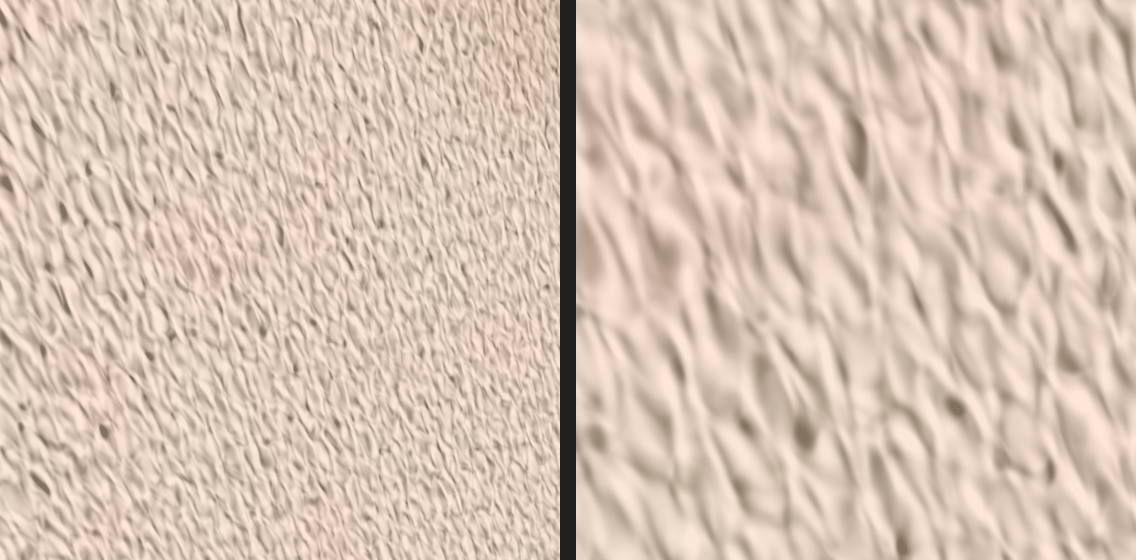
Left, the full canvas; right, a detail of the centre.
This texture is drawn by a three.js fragment shader. Its source:

```glsl
// Rough cream stucco seen at a slant: stretched gradient noise forms grooves
// that lean left and shrink towards the right. Tone comes from height plus a
// raking-light slope, with sparse dark pits and a faint colour mottle on top.

varying vec2 vUv;

const vec3 SHADOW = vec3(0.61, 0.54, 0.47);
const vec3 LIGHT = vec3(0.95, 0.87, 0.81);
const vec3 PINK_TINT = vec3(0.006, -0.005, -0.001);
const vec3 CORNER_TINT = vec3(-0.04, -0.05, -0.07);

const float GRAIN_LEFT = 48.0;     // grains per canvas width at the left edge
const float GRAIN_RIGHT = 96.0;    // and at the right edge
const float STRETCH = 0.45;        // grain density along versus across grooves
const float LEAN = 27.0;           // tilt of the grooves at the bottom
const float LEAN_FADE = 7.0;       // loss of tilt towards the top
const float WARP = 0.6;            // waviness of the grooves
const float FINE_WEIGHT = 0.28;    // strength of the fine octave
const vec2 LIGHT_STEP = vec2(0.38, 0.14);
const float RELIEF = 2.4;
const float PIT_DEPTH = 1.5;

vec2 hash22(vec2 p) {
  vec3 h = fract(vec3(p.xyx) * vec3(0.1031, 0.1030, 0.0973));
  h += dot(h, h.yzx + 33.33);
  return fract((h.xx + h.yz) * h.zy);
}

float cornerSlope(vec2 cell, vec2 offset) {
  vec2 gradient = normalize(hash22(cell) * 2.0 - 0.9999);
  return dot(gradient, offset);
}

float gradientNoise(vec2 p) {
  vec2 cell = floor(p);
  vec2 f = fract(p);
  vec2 w = f * f * f * (f * (f * 6.0 - 15.0) + 10.0);
  vec2 e = vec2(1.0, 0.0);
  float low = mix(cornerSlope(cell, f), cornerSlope(cell + e, f - e), w.x);
  float high = mix(cornerSlope(cell + e.yx, f - e.yx),
                   cornerSlope(cell + e.xx, f - e.xx), w.x);
  return mix(low, high, w.y);
}

// Canvas position to grain space: u runs across the grooves, v along them.
vec2 grainSpace(vec2 uv) {
  float growth = GRAIN_RIGHT - GRAIN_LEFT;
  float u = GRAIN_LEFT * uv.x + 0.5 * growth * uv.x * uv.x;
  u += LEAN * uv.y - LEAN_FADE * uv.y * uv.y;
  float v = (uv.y - 0.5) * STRETCH * (GRAIN_LEFT + growth * uv.x);
  vec2 p = vec2(u, v) + 60.0;
  vec2 bend = vec2(gradientNoise(p * 0.65 + 17.3),
                   gradientNoise(p * 0.65 + 91.7));
  return p + WARP * bend;
}

float plasterHeight(vec2 p) {
  float coarse = gradientNoise(p);
  float fine = gradientNoise(p * vec2(1.7, 2.1) + 37.4);
  return coarse + FINE_WEIGHT * fine;
}

void main() {
  vec2 grain = grainSpace(vUv);

  // Height and slope towards the light
  float here = plasterHeight(grain);
  float ahead = plasterHeight(grain + LIGHT_STEP);
  float relief = RELIEF * (1.7 * here - ahead);

  // Sparse dark pits, deeper on the near left side
  float pitNoise = gradientNoise(grain * vec2(0.72, 0.95) + 53.1);
  float pits = smoothstep(0.22, 0.52, pitNoise);
  relief -= pits * PIT_DEPTH * mix(1.15, 0.75, vUv.x);
  relief = clamp(relief * mix(1.1, 0.95, vUv.x) + 0.06, -2.8, 2.2);

  // Tone curve: compressed highlights, long shadows
  float tone = 0.765 + 0.265 * relief - 0.04 * relief * relief;
  vec3 colour = mix(SHADOW, LIGHT, clamp(tone, -0.4, 1.1));

  // Faint pink mottle, tan upper right corner
  float mottle = gradientNoise(vUv * 5.0 + 8.6);
  colour += PINK_TINT * mottle * 2.0;
  colour += CORNER_TINT * smoothstep(0.35, 0.0, distance(vUv, vec2(1.0)));

  gl_FragColor = vec4(clamp(colour, 0.0, 1.0), 1.0);
}
```
